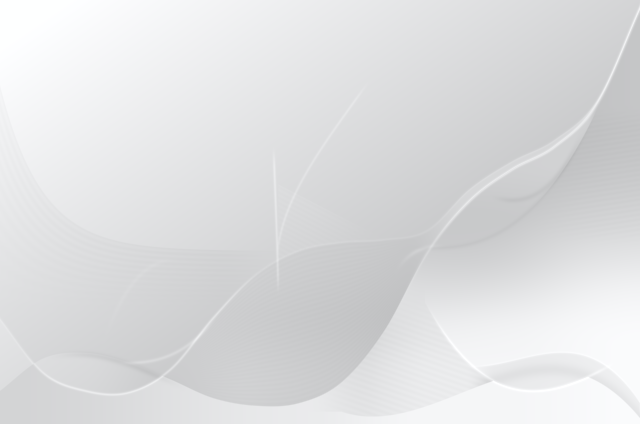
A WebGL 1 fragment shader for this background:

```glsl
precision highp float;
// Pale grey backdrop with translucent flowing ribbons, fine mesh lines and bright folds.
uniform vec2 u_resolution;

// Cubic interpolation kernel for evenly spaced heights
float kernel(float t) {
  t = abs(t);
  float inner = (1.5 * t - 2.5) * t * t + 1.0;
  float outer = ((2.5 - 0.5 * t) * t - 4.0) * t + 2.0;
  return t < 1.0 ? inner : (t < 2.0 ? outer : 0.0);
}

// Smooth wave through sixteen heights, 0.1 apart
float wave(float x, mat4 h) {
  float t = x * 10.0;
  float y = (2.0 * h[0][0] - h[0][1]) * kernel(t + 1.0)
          + (2.0 * h[3][3] - h[3][2]) * kernel(t - 16.0);
  for (int i = 0; i < 4; i++)
    for (int j = 0; j < 4; j++)
      y += h[i][j] * kernel(t - float(i * 4 + j));
  return y;
}

// Cubic Bezier height across a span of x
float arc(float x, vec2 span, vec4 h) {
  float t = clamp((x - span.x) / (span.y - span.x), 0.0, 1.0), s = 1.0 - t;
  return dot(h, vec4(s * s * s, 3.0 * s * s * t, 3.0 * s * t * t, t * t * t));
}

// Signed distances to a graph, corrected for its slope
float waveDist(vec2 p, mat4 h) {
  float y = wave(p.x, h);
  return (p.y - y) / length(vec2(1.0, (wave(p.x + 0.005, h) - y) / 0.005));
}

float arcDist(vec2 p, vec2 span, vec4 h) {
  float y = arc(p.x, span, h);
  return (p.y - y) / length(vec2(1.0, (arc(p.x + 0.003, span, h) - y) / 0.003));
}

float rise(float a, float b, float x) { return smoothstep(a, b, x); }
float fall(float a, float b, float x) { return 1.0 - smoothstep(a, b, x); }
float above(float d) { return rise(-0.002, 0.002, d); }
float below(float d) { return 1.0 - above(d); }
float glow(float d, float width) { return exp(-d * d / (width * width)); }
float mesh(float phase) { return 0.5 + 0.5 * cos(6.2832 * phase); }

// Fades in and out at both ends of a span
float within(float x, vec2 s, float soft) {
  return rise(s.x, s.x + soft, x) * fall(s.y - soft, s.y, x);
}

float stroke(vec2 p, vec2 span, vec4 h, float width) {
  return glow(arcDist(p, span, h), width) * within(p.x, span, 0.06);
}

void main() {
  vec2 p = gl_FragCoord.xy / u_resolution * vec2(1.5, 1.0);
  float x = p.x, y = p.y;

  // Two long waves
  mat4 frontH = mat4(0.078, 0.154, 0.168, 0.146, 0.105, 0.061, 0.043, 0.049,
                     0.098, 0.219, 0.402, 0.525, 0.6, 0.654, 0.756, 0.98);
  mat4 backH = mat4(0.248, 0.121, 0.078, 0.074, 0.129, 0.25, 0.352, 0.408,
                    0.428, 0.434, 0.455, 0.553, 0.619, 0.67, 0.764, 0.98);
  float front = waveDist(p, frontH), back = waveDist(p, backH);
  float frontY = wave(x, frontH), gap = wave(x, backH) - frontY;

  // Diagonal backdrop and the tones beneath the waves
  float tone = min(1.0, 1.02 - 0.125 * x - 0.18 * (1.0 - y));
  float lens = tone - 0.015 + 0.06 * rise(0.95, 1.1, x) + 0.03 * fall(0.2, 0.42, x);
  lens += 0.055 * fall(0.05, 0.28, y) * rise(0.35, 0.6, x);
  float right = mix(0.965, 0.78, rise(0.18, 0.7, y));
  right -= 0.05 * glow(x - 1.15, 0.22) * rise(0.22, 0.4, y);
  right -= 0.055 * fall(0.9, 1.4, x) * rise(0.12, 0.32, y);
  right += 0.02 * rise(1.2, 1.5, x) * fall(0.3, 0.43, y);
  float left = mix(0.83, 0.92, rise(0.0, 0.75, x));
  tone = mix(tone, lens, max(below(front), below(back)));
  tone = mix(tone, mix(left, right, rise(0.72, 1.0, x)), below(front) * below(back));

  // Mesh running along the lens
  float across = (y - frontY) / (gap + 0.0001);
  float inLens = step(0.0, across) * step(across, 1.0) * rise(0.08, 0.2, abs(gap));
  tone += 0.008 * inLens * (mesh(across * 30.0) - 0.3) * within(x, vec2(0.4, 1.0), 0.2);

  // Fan of threads and a faint leaf at the left
  float depth = (0.408 + 0.39 * exp(-x / 0.098) - y) / (1.0 + 3.0 * exp(-x / 0.1));
  float veil = above(depth) * above(min(front, back)) * fall(0.5, 0.66, x);
  tone -= veil * (0.016 + 0.011 * mesh(depth * 85.0) * fall(0.0, 0.16, depth));
  tone += 0.012 * stroke(p, vec2(0.234, 0.42), vec4(0.17, 0.355, 0.391, 0.387), 0.005);

  // Folded sheet at the right
  vec2 foldSpan = vec2(0.957, 1.406);
  vec4 fold = vec4(0.418, 0.4, 0.43, 0.756);
  float foldD = arcDist(p, foldSpan, fold);
  float folded = below(front) * above(foldD) * within(x, foldSpan, 0.03);
  tone = mix(tone, 0.79 + 0.045 * rise(0.48, 0.62, y), folded * 0.85);
  tone -= 0.035 * stroke(p, vec2(1.143, 1.377), vec4(0.539, 0.512, 0.521, 0.717), 0.006);
  tone -= 0.02 * stroke(p, foldSpan, fold, 0.005);
  float threads = below(max(foldD, front)) * rise(1.22, 1.42, x);
  threads *= within(y, vec2(0.41, 0.755), 0.06);
  tone -= threads * (0.006 + 0.009 * mesh((y + 0.15 * (1.5 - x)) * 85.0));
  tone += 0.04 * stroke(p, vec2(0.92, 1.05), vec4(0.35, 0.42, 0.42, 0.42), 0.005);

  // Lower sheet, dissolving upward, and the ribbon it folds into
  vec2 slideSpan = vec2(0.996, 1.445), humpSpan = vec2(1.094, 1.5);
  vec4 slide = vec4(0.287, 0.009, 0.061, 0.146), hump = vec4(0.135, 0.127, 0.258, 0.049);
  float slideD = arcDist(p, slideSpan, slide);
  float hemD = arcDist(p, vec2(0.8, 1.5), vec4(0.029, -0.048, 0.299, 0.014));
  float sheet = below(front) * above(hemD) * mix(1.0, below(slideD), step(slideSpan.x, x));
  sheet *= rise(0.72, 0.88, x) * fall(1.15, 1.18, x) * fall(0.18, 0.33, y);
  tone -= sheet * (0.035 + 0.04 * exp(min(front, 0.0) / 0.07) + 0.012 * mesh((y + 0.35 * x) * 70.0));
  float ribbon = below(arcDist(p, humpSpan, hump)) * above(max(slideD, hemD));
  tone -= ribbon * rise(1.09, 1.16, x) * (0.045 + 0.04 * glow(hemD, 0.015));
  tone += 0.055 * stroke(p, slideSpan, slide, 0.0035) + 0.02 * stroke(p, humpSpan, hump, 0.003);

  // Spikes and the faint triangular veil between them
  float veilTop = 0.535 - 0.52 * (x - 0.71);
  float triangle = above(x - 0.652) * above(back) * below(y - veilTop) * fall(0.72, 0.92, x);
  tone += triangle * (0.006 + 0.006 * mesh((y - veilTop) * 80.0));
  tone += 0.035 * stroke(p.yx, vec2(0.39, 0.815), vec4(0.65, 0.654, 0.77, 0.869), 0.003);
  tone += 0.055 * stroke(p.yx, vec2(0.3, 0.66), vec4(0.652, 0.651, 0.645, 0.641), 0.003);

  // Lit wave edges with soft shadow beside them
  tone += 0.1 * glow(front, 0.0035) * rise(0.92, 1.1, x);
  tone += (0.02 + 0.06 * within(x, vec2(0.03, 0.62), 0.12)) * glow(back, 0.003);
  tone -= 0.045 * glow(front + 0.005, 0.007) * within(x, vec2(0.1, 0.45), 0.12);
  tone += 0.05 * stroke(p, vec2(0.27, 0.52), vec4(0.145, 0.14, 0.15, 0.27), 0.004);

  gl_FragColor = vec4(clamp(tone + vec3(-0.003, 0.0, 0.005), 0.0, 1.0), 1.0);
}
```
